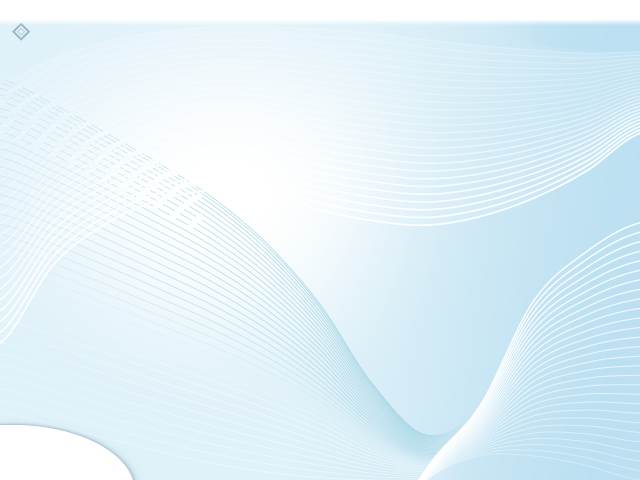
This background is drawn by a Shadertoy shader. Its source:

```glsl
const int KNOTS = 13;
const float ASPECT = 4.0 / 3.0;
const vec3 WHITE = vec3(1.0);
const vec3 PALE = vec3(0.875, 0.945, 0.975);
const vec3 SKY = vec3(0.73, 0.875, 0.945);
const vec3 AQUA = vec3(0.62, 0.82, 0.88);
const vec3 SLATE = vec3(0.54, 0.67, 0.73);

// Smooth curve through evenly spaced heights, x from 0 to 1
float spline(float knots[KNOTS], float x) {
    float s = clamp(x, 0.0, 1.0) * float(KNOTS - 1);
    int i = min(int(s), KNOTS - 2);
    float f = s - float(i);
    float a = knots[max(i - 1, 0)];
    float b = knots[i];
    float c = knots[i + 1];
    float d = knots[min(i + 2, KNOTS - 1)];
    return b + 0.5 * f * (c - a + f * (2.0 * a - 5.0 * b + 4.0 * c - d
             + f * (3.0 * (b - c) + d - a)));
}

// Height and slope of a curve
vec2 curveAt(float knots[KNOTS], float x) {
    float e = 0.002;
    float slope = (spline(knots, x + e) - spline(knots, x - e)) / (2.0 * e * ASPECT);
    return vec2(spline(knots, x), slope);
}

float fill(float dist, float blur) {
    return clamp(0.5 - dist / blur, 0.0, 1.0);
}

// Coverage of one strand blended between two border curves
float strand(float y, vec2 first, vec2 last, float t, float halfWidth, float pixel) {
    vec2 c = mix(first, last, t);
    float dist = abs(y - c.x) / sqrt(1.0 + c.y * c.y);
    return fill(dist - halfWidth, pixel);
}

vec3 backdrop(vec2 p) {
    vec2 fromGlow = (p - vec2(0.47, 0.59)) * vec2(0.9, 1.1);
    vec3 color = mix(WHITE, PALE, smoothstep(0.03, 0.52, length(fromGlow)));
    float right = smoothstep(0.62, 1.36, p.x + 0.15 * (0.5 - p.y));
    return mix(color, SKY, right * 0.95);
}

// Wide white ribbon across the upper half
vec3 drawRibbon(vec3 color, vec2 p, vec2 low, vec2 high, float pixel) {
    const int COUNT = 25;
    float inside = fill(low.x - p.y, pixel) * fill(p.y - high.x, pixel);
    color = mix(color, WHITE, 0.12 * inside);
    for (int i = 0; i < COUNT; i++) {
        float t = float(i) / float(COUNT - 1);
        float alpha = mix(0.95, 0.3, smoothstep(0.0, 0.65, t));
        float cover = strand(p.y, low, high, t, mix(0.0018, 0.0009, t), pixel);
        color = mix(color, WHITE, alpha * cover);
    }
    return color;
}

// Blue sheet falling from the left, dashed near its upper start
vec3 drawSheet(vec3 color, vec2 p, vec2 top, vec2 hem, float pixel) {
    const int COUNT = 36;
    float fade = 1.0 - smoothstep(0.84, 1.0, p.x);
    for (int i = 0; i < COUNT; i++) {
        float t = float(i) / float(COUNT - 1);
        float cover = strand(p.y, top, hem, pow(t, 1.25), 0.0009, pixel);
        float dash = step(0.3, fract(p.x * 28.0 + t * 9.0));
        float dashed = step(p.x, 0.42) * step(t, 0.24);
        vec3 tint = mix(AQUA, WHITE, smoothstep(0.45, 0.8, t));
        tint = mix(tint, WHITE, dashed * (1.0 - dash));
        float alpha = mix(0.75, 0.5, t) * mix(0.6, 1.0, smoothstep(0.1, 0.45, p.x));
        color = mix(color, tint, alpha * cover * fade);
    }
    return color;
}

// White strands opening from the valley toward the right
vec3 drawFan(vec3 color, vec2 p, vec2 top, vec2 hem, float pixel) {
    const int COUNT = 28;
    for (int i = 0; i < COUNT; i++) {
        float t = float(i) / float(COUNT - 1);
        float cover = strand(p.y, top, hem, t, mix(0.0015, 0.0008, t), pixel);
        color = mix(color, WHITE, mix(0.95, 0.4, t) * cover);
    }
    return color;
}

// Nested diamond outlines
vec3 drawDiamond(vec3 color, vec2 q, float pixel) {
    float r = abs(q.x) + abs(q.y);
    color = mix(color, SLATE, 0.8 * fill(abs(r - 0.016) - 0.003, pixel));
    return mix(color, SLATE, 0.5 * fill(abs(r - 0.007) - 0.0015, pixel));
}

void mainImage(out vec4 fragColor, in vec2 fragCoord) {
    vec2 uv = fragCoord / iResolution.xy;
    vec2 p = uv * vec2(ASPECT, 1.0);
    float pixel = 1.0 / iResolution.y;

    // Border curves of the line families
    vec2 ribbonLow = curveAt(float[KNOTS](0.285, 0.448, 0.535, 0.583, 0.604, 0.597, 0.562, 0.540, 0.531, 0.549, 0.587, 0.644, 0.722), uv.x);
    vec2 ribbonHigh = curveAt(float[KNOTS](0.826, 0.878, 0.913, 0.934, 0.944, 0.944, 0.939, 0.931, 0.917, 0.905, 0.896, 0.889, 0.892), uv.x);
    vec2 wave = curveAt(float[KNOTS](0.835, 0.783, 0.722, 0.658, 0.587, 0.493, 0.366, 0.198, 0.094, 0.155, 0.372, 0.476, 0.536), uv.x);
    vec2 hem = curveAt(float[KNOTS](0.141, 0.115, 0.087, 0.059, 0.035, 0.017, 0.005, 0.0, 0.0, 0.0, 0.0, 0.0, 0.0), uv.x);
    vec2 fanTop = curveAt(float[KNOTS](-0.5, -0.5, -0.5, -0.5, -0.5, -0.5, -0.5, -0.18, 0.024, 0.155, 0.372, 0.476, 0.536), uv.x);
    vec2 fanHem = curveAt(float[KNOTS](-0.5, -0.5, -0.5, -0.5, -0.5, -0.5, -0.5, -0.12, 0.0, 0.05, 0.05, 0.03, 0.0), uv.x);

    vec3 color = backdrop(p);
    // Darker wedge in the upper right corner
    float wedge = 0.892 + 0.9 * pow(max(1.333 - p.x, 0.0), 2.6);
    color = mix(color, SKY, 0.6 * fill(wedge - p.y, pixel) * smoothstep(1.03, 1.2, p.x));
    color = drawSheet(color, p, wave, hem, pixel);
    color = drawRibbon(color, p, ribbonLow, ribbonHigh, pixel);
    color = drawFan(color, p, fanTop, fanHem, pixel);
    color = drawDiamond(color, p - vec2(0.044, 0.934), pixel);

    // White oval with a shaded rim, and the top margin
    float oval = (length((p - vec2(0.026, -0.024)) / vec2(0.255, 0.139)) - 1.0) * 0.16;
    color = mix(color, SLATE, 0.75 * exp(-max(oval, 0.0) * 280.0));
    color = mix(color, WHITE, fill(oval, pixel));
    color = mix(color, WHITE, smoothstep(0.945, 0.962, p.y));
    fragColor = vec4(color, 1.0);
}
```
